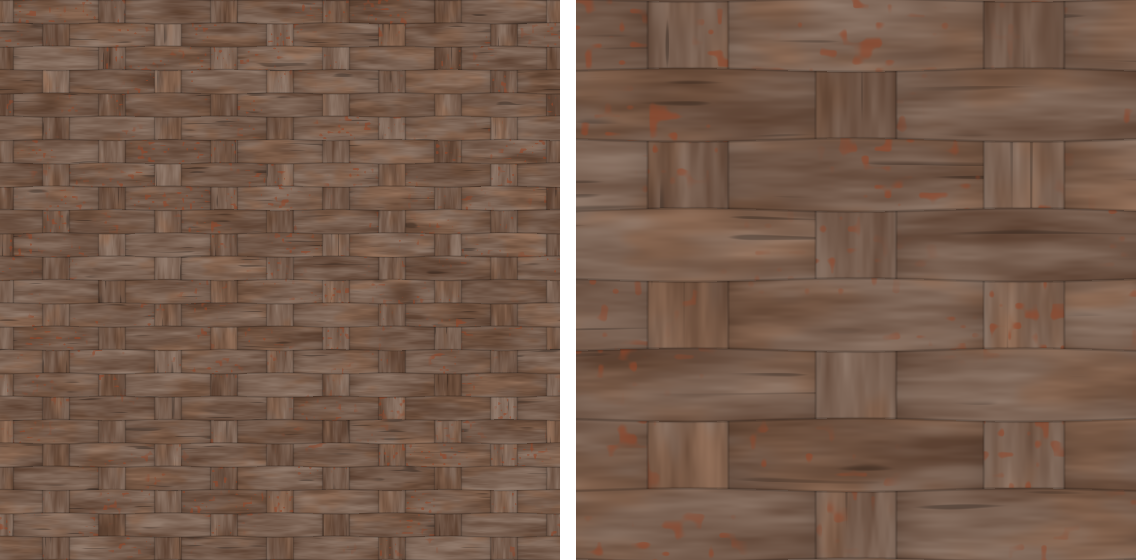
Left: the whole. Right: its middle third, enlarged.
A Shadertoy shader for this texture:

```glsl
// Basket weave of worn brown wood: 24 rows of long horizontal strips, crossed by
// five short upright blocks per row, staggered by half a cell on every other row.
// Each piece has its own tone and stretched-noise grain, with cracks and rust specks.

const float PI = 3.14159265;
const float COLUMNS = 5.0;
const float ROWS = 24.0;
const float BLOCK_HALF = 0.12;     // half block width, in cells
const float BOW = 0.025;           // bulge of the strips, in rows
const float SEAM = 0.0007;         // half seam width, in canvas units

const vec3 DARK_WOOD = vec3(0.365, 0.260, 0.200);
const vec3 PALE_WOOD = vec3(0.560, 0.470, 0.412);
const vec3 WARM_WOOD = vec3(0.465, 0.325, 0.235);
const vec3 RUST = vec3(0.570, 0.270, 0.160);

float hash(vec2 p) {
    vec3 q = fract(p.xyx * vec3(0.1031, 0.1030, 0.0973));
    q += dot(q, q.yzx + 33.33);
    return fract((q.x + q.y) * q.z);
}

float noise(vec2 p) {
    vec2 i = floor(p), f = fract(p);
    f = f * f * (3.0 - 2.0 * f);
    return mix(mix(hash(i), hash(i + vec2(1, 0)), f.x),
               mix(hash(i + vec2(0, 1)), hash(i + vec2(1, 1)), f.x), f.y);
}

// Layered noise; each octave is finer and fainter than the last
float fbm(vec2 p) {
    float sum = 0.0, weight = 0.5;
    for (int i = 0; i < 3; i++) {
        sum += weight * noise(p);
        p = p * 2.03 + 17.3;
        weight *= 0.6;
    }
    return sum / 0.98;
}

// Wood colour; g.x runs along the grain and g.y across it, in canvas units
vec3 wood(vec2 g, vec2 id, float toneSpread) {
    float tone = hash(id + 3.7);
    vec2 q = g + 4.0 * vec2(hash(id + 11.0), hash(id + 29.0));

    // Fine fibres over broad faded patches
    float fibre = fbm(q * vec2(15.0, 115.0));
    float patchy = fbm(q * vec2(11.0, 48.0) + 50.0);
    float t = 0.5 + 0.95 * (fibre - 0.5) + 0.75 * (patchy - 0.5)
            + toneSpread * (tone - 0.5);
    vec3 color = mix(DARK_WOOD, PALE_WOOD, clamp(t, 0.0, 1.0));

    // Warm stains where the surface is less faded
    float stain = smoothstep(0.45, 0.75, fbm(q * vec2(14.0, 35.0) + 90.0));
    color = mix(color, WARM_WOOD * (0.75 + 0.5 * t), 0.55 * stain);

    // Thin broken cracks along the grain
    float crack = smoothstep(0.82, 0.95, noise(q * vec2(17.0, 260.0) + 130.0));
    crack *= smoothstep(0.4, 0.7, noise(q * vec2(9.0, 60.0) + 170.0));
    color *= 1.0 - 0.25 * crack;

    // Clustered rust specks
    float speck = smoothstep(0.74, 0.92, noise(q * vec2(150.0, 190.0) + 210.0));
    speck *= smoothstep(0.52, 0.8, noise(q * 17.0 + 250.0));
    return mix(color, RUST, 0.6 * speck);
}

// Coverage of a seam at the given distance from its centre line
float seam(float dist, float pixel) {
    return 1.0 - smoothstep(max(SEAM - pixel, 0.0), SEAM + pixel, dist);
}

void mainImage(out vec4 fragColor, in vec2 fragCoord) {
    vec2 uv = fragCoord / iResolution.xy;
    float pixel = 1.0 / min(iResolution.x, iResolution.y);

    // Row coordinate, bowed so that strips swell between their blocks
    float y = uv.y * ROWS;
    y += BOW * cos(2.0 * PI * COLUMNS * uv.x) * cos(PI * y);
    float row = floor(y);
    float across = (fract(y) - 0.5) / ROWS;

    // Blocks sit on whole numbers of x; strips span the gaps
    float x = uv.x * COLUMNS + 0.5 * mod(row + 1.0, 2.0);
    float blockX = fract(x + 0.5) - 0.5;
    vec2 blockId = vec2(mod(floor(x + 0.5), COLUMNS) + 20.0, row);
    vec2 stripId = vec2(mod(floor(x), COLUMNS), row);

    vec3 strip = wood(vec2(fract(x) / COLUMNS, across), stripId, 0.3);
    vec3 block = wood(vec2(across, blockX / COLUMNS), blockId, 0.45);

    // Strips darken softly where they pass under a block
    float sideDist = (abs(blockX) - BLOCK_HALF) / COLUMNS;
    strip *= 1.0 - 0.09 * exp(-max(sideDist, 0.0) / 0.008);
    block *= 1.0 - 0.07 * exp(min(sideDist, 0.0) / 0.004);
    vec3 color = mix(block, strip, smoothstep(-pixel, pixel, sideDist));

    // Seams between pieces
    float rowDist = 0.5 / ROWS - abs(across);
    color *= 1.0 - 0.16 * seam(abs(sideDist), pixel);
    color *= 1.0 - 0.20 * seam(rowDist, pixel);

    fragColor = vec4(color, 1.0);
}
```
